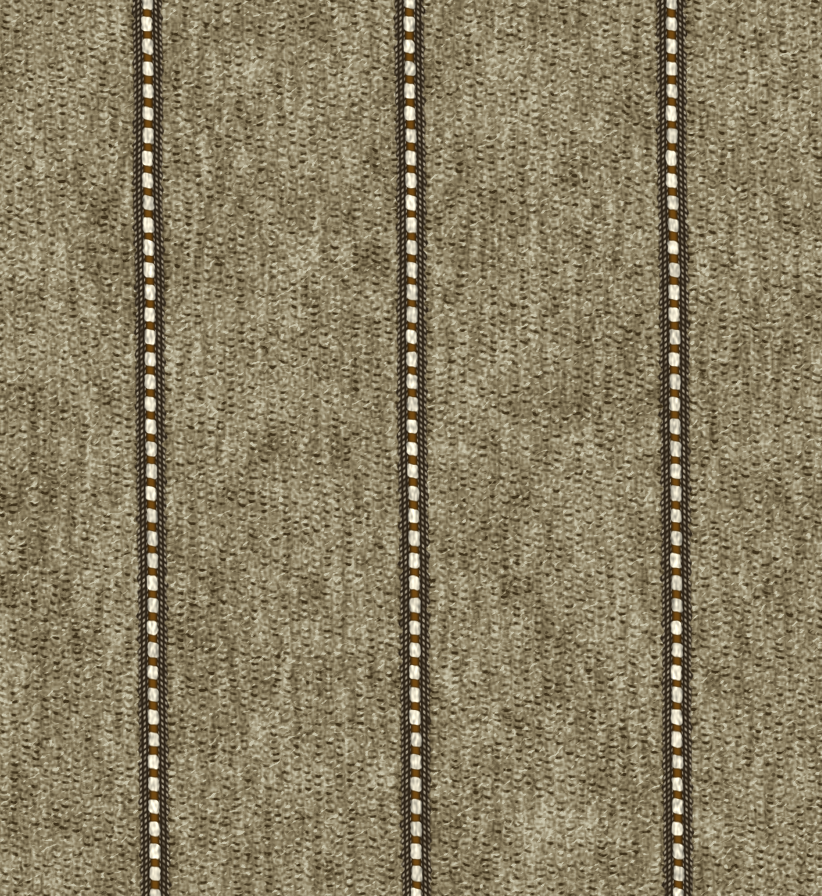
Write a WebGL 1 fragment shader that draws this texture.

```glsl
precision highp float;

uniform vec2 u_resolution;

vec2 hash2(vec2 p) {
  vec3 q = fract(p.xyx * vec3(0.1031, 0.1030, 0.0973));
  q += dot(q, q.yzx + 33.33);
  return fract((q.xx + q.yz) * q.zy);
}

float cornerSlope(vec2 cell, vec2 f, vec2 corner) {
  return dot(hash2(cell + corner) * 2.0 - 1.0, f - corner);
}

float gradientNoise(vec2 p) {
  vec2 cell = floor(p), f = fract(p);
  vec2 w = f * f * f * (f * (f * 6.0 - 15.0) + 10.0);
  float low = mix(cornerSlope(cell, f, vec2(0.0)), cornerSlope(cell, f, vec2(1.0, 0.0)), w.x);
  float high = mix(cornerSlope(cell, f, vec2(0.0, 1.0)), cornerSlope(cell, f, vec2(1.0)), w.x);
  return mix(low, high, w.y);
}

float roundedBox(vec2 p, vec2 halfSize, float radius) {
  vec2 q = abs(p) - halfSize + radius;
  return length(max(q, 0.0)) + min(max(q.x, q.y), 0.0) - radius;
}

// Coverage of the inside of a distance field
float fill(float dist, float soft) {
  return 1.0 - smoothstep(-soft, soft, dist);
}

// Brightness of the chenille pile: staggered columns of loops with dark gaps
float pileTone(vec2 p) {
  float wander = 0.005 * gradientNoise(p * vec2(16.0, 14.0)) + 0.003 * gradientNoise(p * vec2(70.0, 60.0));
  float column = (p.x + 0.009 * p.y + wander) / 0.0117;
  float columnId = floor(column);
  float x = fract(column) - 0.5;
  float row = p.y * 120.2 + 0.5 * mod(columnId, 2.0) - 0.9 * x * x + 0.12 * x
            + 0.8 * gradientNoise(p * vec2(38.0, 30.0) + 3.0);
  float y = abs(fract(row) - 0.5);
  vec2 loopRandom = hash2(vec2(columnId, floor(row + 0.5)) + 60.0);

  float gap = smoothstep(0.2, 0.45, y) * (1.0 - smoothstep(0.15, 0.5, abs(x)));
  float groove = smoothstep(0.3, 0.5, abs(x));
  float tone = 0.68 - gap * (0.08 + 0.55 * loopRandom.x) - 0.1 * groove;
  tone += 0.14 * (loopRandom.y - 0.5);

  // Streaks along the yarn, faint blotches, fuzz and glints
  tone += 0.38 * gradientNoise(p * vec2(95.0, 19.0) + 31.0);
  tone += 0.17 * gradientNoise(p * vec2(11.0, 6.0) + 8.0);
  tone += 0.56 * gradientNoise(p * vec2(250.0, 215.0));
  vec2 slanted = vec2(p.x + 0.5 * p.y, p.y - 0.5 * p.x);
  tone += 0.4 * smoothstep(0.15, 0.45, gradientNoise(slanted * vec2(130.0, 240.0) + 77.0));
  tone -= 0.3 * smoothstep(0.15, 0.45, gradientNoise(p * vec2(150.0, 190.0) + 143.0));
  return tone;
}

vec3 pileColor(float tone) {
  vec3 color = mix(vec3(0.24, 0.19, 0.1), vec3(0.56, 0.51, 0.39), clamp(tone / 0.6, 0.0, 1.0));
  return mix(color, vec3(0.79, 0.77, 0.67), clamp((tone - 0.6) * 2.4, 0.0, 1.0));
}

void main() {
  vec2 p = gl_FragCoord.xy / u_resolution.y;
  float soft = 0.9 / u_resolution.y;

  // Slightly leaning stripes
  float across = p.x - 0.173 + 0.009 * p.y;
  float stripe = floor(across / 0.2925 + 0.5);
  float d = across - stripe * 0.2925 + 0.002 * gradientNoise(vec2(stripe * 7.3, p.y * 7.0));
  float side = abs(d);

  // Pile, shaded where it meets a stripe
  float tone = pileTone(p) - 0.15 * (1.0 - smoothstep(0.014, 0.021, side));
  vec3 color = pileColor(tone);

  // Dark band of twisted cords with a ragged edge
  float ragged = 0.016 + 0.006 * gradientNoise(vec2(d * 60.0 + stripe * 9.0, p.y * 120.0));
  float strand = 0.5 + 0.5 * cos(6.2832 * (side - 0.0098) / 0.0048);
  float twist = 0.5 + 0.5 * cos(6.2832 * (p.y / 0.0064 + side * 95.0));
  float sheen = strand * twist * (1.0 + 1.3 * gradientNoise(p * vec2(200.0, 90.0)));
  vec3 cord = mix(vec3(0.18, 0.14, 0.09), vec3(0.62, 0.58, 0.5), clamp(sheen, 0.0, 1.0));
  color = mix(color, cord, fill(side - ragged, soft * 1.4));

  // Brown core thread showing between the beads
  vec3 core = mix(vec3(0.45, 0.29, 0.07), vec3(0.2, 0.13, 0.04), smoothstep(0.001, 0.006, side));
  color = mix(color, core, fill(side - 0.0052, soft));

  // Pale float stitches, forty along each stripe
  float along = p.y * 40.07;
  float beadId = floor(along + 0.5);
  vec2 beadRandom = hash2(vec2(beadId, stripe + 20.0));
  vec2 bead = vec2(d + 0.0014 * (beadRandom.x - 0.5), (along - beadId) / 40.07);
  bead.y += 0.15 * bead.x;
  vec2 beadHalf = vec2(0.0061, 0.0073 + 0.0014 * beadRandom.y);
  float beadDist = roundedBox(bead, beadHalf, 0.0035) + 0.0014 * gradientNoise(p * 170.0);
  color *= 1.0 - 0.3 * fill(beadDist - 0.001, soft * 1.5);
  float beadLight = 0.92 + 0.14 * beadRandom.x - 0.3 * smoothstep(0.002, 0.007, abs(bead.x))
                  + 0.45 * gradientNoise(p * vec2(300.0, 150.0));
  color = mix(color, vec3(0.93, 0.9, 0.81) * beadLight, fill(beadDist, soft * 1.2));

  gl_FragColor = vec4(clamp(color, 0.0, 1.0), 1.0);
}
```
